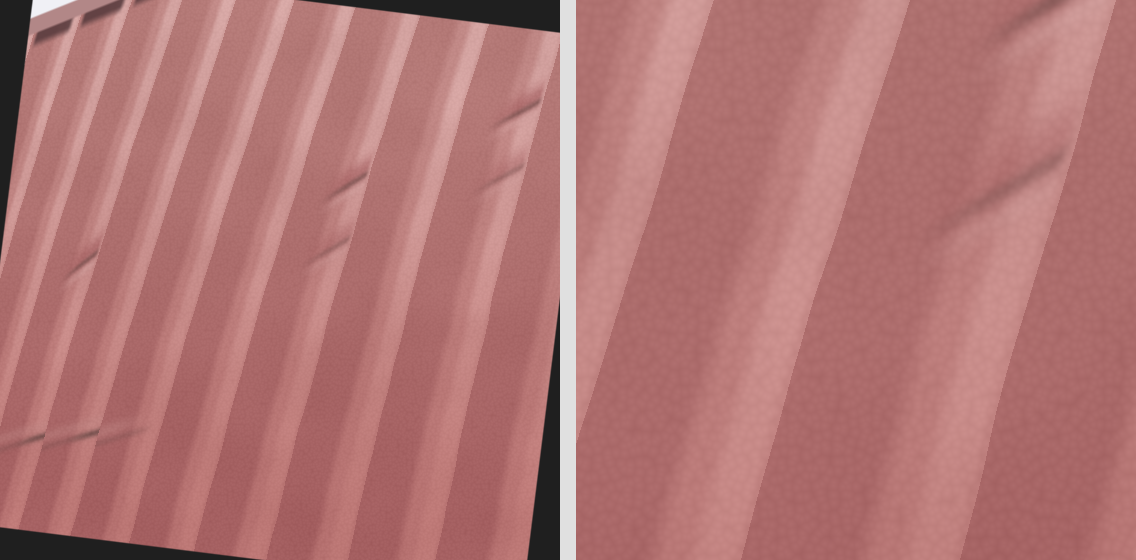
Left, the full canvas; right, a detail of the centre.
This texture is drawn by a WebGL 2 fragment shader. Its source:

```glsl
#version 300 es
precision highp float;
// Worn red corrugated metal in a tilted square on a dark ground. Leaning ribs
// widen to the right: a quadratic in rib number is inverted to give the rib
// coordinate, then a profile, dents, a long crease and a roof rail are shaded.
uniform vec2 u_resolution;
out vec4 outColor;

const float TILT = 0.124;          // rotation of the square, radians
const float HALF_SIDE = 0.5;
const float FLAT_END = 0.57;       // part of each period that is recessed
const float CREST_START = 0.76;    // part where the bright crest begins
const float DENT_GAP = 0.115;      // drop between paired dents
const float GRAIN_CELLS = 190.0;
const float GRAIN = 0.035;
const vec3 GROUND = vec3(0.12);
const vec3 FLAT_TOP = vec3(0.705, 0.475, 0.465);
const vec3 FLAT_LOW = vec3(0.645, 0.375, 0.380);
const vec3 SLOPE_TOP = vec3(0.755, 0.535, 0.525);
const vec3 SLOPE_LOW = vec3(0.715, 0.445, 0.440);
const vec3 CREST_TOP = vec3(0.840, 0.655, 0.645);
const vec3 CREST_LOW = vec3(0.745, 0.475, 0.465);
const vec3 SHADOW = vec3(0.33, 0.22, 0.23);
const vec3 CREASE = vec3(0.44, 0.30, 0.29);
const vec3 RAIL = vec3(0.70, 0.53, 0.53);
const vec3 SKY = vec3(0.94, 0.94, 0.96);

vec2 hash2(vec2 p) {
    vec3 q = fract(p.xyx * vec3(0.1031, 0.1030, 0.0973));
    q += dot(q, q.yzx + 33.33);
    return fract((q.xx + q.yz) * q.zy);
}

// Distance to the nearest jittered cell point
float cellular(vec2 p) {
    vec2 cell = floor(p), f = fract(p);
    float nearest = 2.0;
    for (int y = -1; y <= 1; y++)
        for (int x = -1; x <= 1; x++) {
            vec2 o = vec2(x, y);
            nearest = min(nearest, length(o + hash2(cell + o) - f));
        }
    return nearest;
}

float layeredSines(vec2 p) {
    float sum = 0.0, gain = 0.5;
    for (int i = 0; i < 4; i++) {
        sum += gain * sin(p.x + 1.7 * sin(p.y)) * cos(p.y - 0.6 * p.x);
        p = mat2(1.5, 1.1, -1.1, 1.5) * p + 2.3;
        gain *= 0.55;
    }
    return sum;
}

float bump(float d, float width) { return exp(-d * d / (width * width)); }

// Rib number at a point; whole numbers lie on the right edges of crests
float ribCoord(vec2 p) {
    float start = 0.154 + p.y * (0.043 * p.y - 0.33);
    float pitch = 0.078 - 0.0145 * p.y;
    float spread = 0.0038 + 0.0025 * p.y;
    float root = sqrt(max(pitch * pitch + 4.0 * spread * (p.x - start), 0.0));
    return (root - pitch) / (2.0 * spread);
}

float dentHeight(float rib) {
    return 0.47 - 0.035 * (rib - 1.0) - 0.005 * (rib - 1.0) * (rib - 5.0);
}

vec3 ribColor(float f, float depth, float crestGain) {
    vec3 flatTone = mix(FLAT_TOP, FLAT_LOW, depth);
    vec3 slopeTone = mix(SLOPE_TOP, SLOPE_LOW, depth);
    vec3 crestTone = mix(slopeTone, mix(CREST_TOP, CREST_LOW, depth), crestGain);
    vec3 c = mix(flatTone, slopeTone, smoothstep(FLAT_END - 0.07, FLAT_END + 0.07, f));
    c = mix(c, crestTone, smoothstep(CREST_START - 0.06, CREST_START + 0.06, f));
    float edge = smoothstep(0.94, 1.0, f) * 0.5 + 0.5 - 0.5 * smoothstep(0.0, 0.06, f);
    return mix(c, mix(flatTone, crestTone, 0.5), edge * step(0.5, edge + 0.5 * step(0.9, f)));
}

void main() {
    vec2 p = gl_FragCoord.xy / u_resolution;
    p.y = 1.0 - p.y;                                   // measured downwards
    float px = 1.0 / min(u_resolution.x, u_resolution.y);
    float broad = layeredSines(p * 11.0);

    // Ribs, their edges slightly uneven
    float k = ribCoord(p) + 0.025 * broad;
    float rib = floor(k), f = fract(k);
    float depth = smoothstep(0.0, 1.0, p.y);
    vec3 color = ribColor(f, depth, 0.9 + 0.2 * broad);

    // Paired dents on odd ribs: dark fold with a lit lip below
    float dented = step(0.5, mod(rib, 2.0)) * step(1.0, abs(rib - 3.0)) * step(0.0, rib);
    for (int i = 0; i < 2; i++) {
        float fold = dentHeight(rib) + float(i) * DENT_GAP - 0.09 * (f - 0.75);
        float window = dented * smoothstep(0.35, 0.75, f) * (1.0 - smoothstep(0.93, 1.0, f));
        window *= i == 0 ? 1.0 : 0.6 * step(4.0, rib);
        float d = p.y - fold;
        color = mix(color, FLAT_LOW, 0.7 * window * bump(d + 0.012, 0.025));
        color = mix(color, CREASE, 0.6 * window * bump(d, 0.007));
        color = mix(color, CREST_TOP, 0.45 * window * bump(d - 0.018, 0.010));
    }

    // Long broken crease low on the left
    float creaseY = 0.797 - 0.09 * p.x - 0.022 * (f - 0.5) + 0.004 * broad;
    float creaseFade = 1.0 - smoothstep(0.20, 0.28, p.x);
    float broken = 0.3 + 0.7 * smoothstep(0.35, 0.9, f);
    color = mix(color, CREASE, 0.85 * creaseFade * broken * bump(p.y - creaseY, 0.007));
    color = mix(color, SLOPE_TOP, 0.4 * creaseFade * bump(p.y - creaseY + 0.02, 0.012));

    // Surface wear and grain
    color += 0.018 * broad + GRAIN * (0.45 - cellular(p * GRAIN_CELLS));

    // Roof rail, its shadow in the recesses, and the sky corner
    float drop = p.y + 0.4 * (p.x - 0.0586);
    float recess = smoothstep(0.02, 0.12, f) * (1.0 - smoothstep(0.78, 0.9, f));
    color = mix(color, SHADOW, 0.85 * recess * (1.0 - smoothstep(0.072, 0.09, drop)));
    color = mix(RAIL, color, smoothstep(0.058, 0.064, drop));
    color = mix(SKY, color, smoothstep(0.029, 0.034, drop));

    // Tilted square on the ground
    vec2 q = p - 0.5;
    q = vec2(cos(TILT) * q.x + sin(TILT) * q.y, cos(TILT) * q.y - sin(TILT) * q.x);
    float outside = max(abs(q.x), abs(q.y)) - HALF_SIDE;
    outColor = vec4(mix(color, GROUND, smoothstep(-px, px, outside)), 1.0);
}
```
